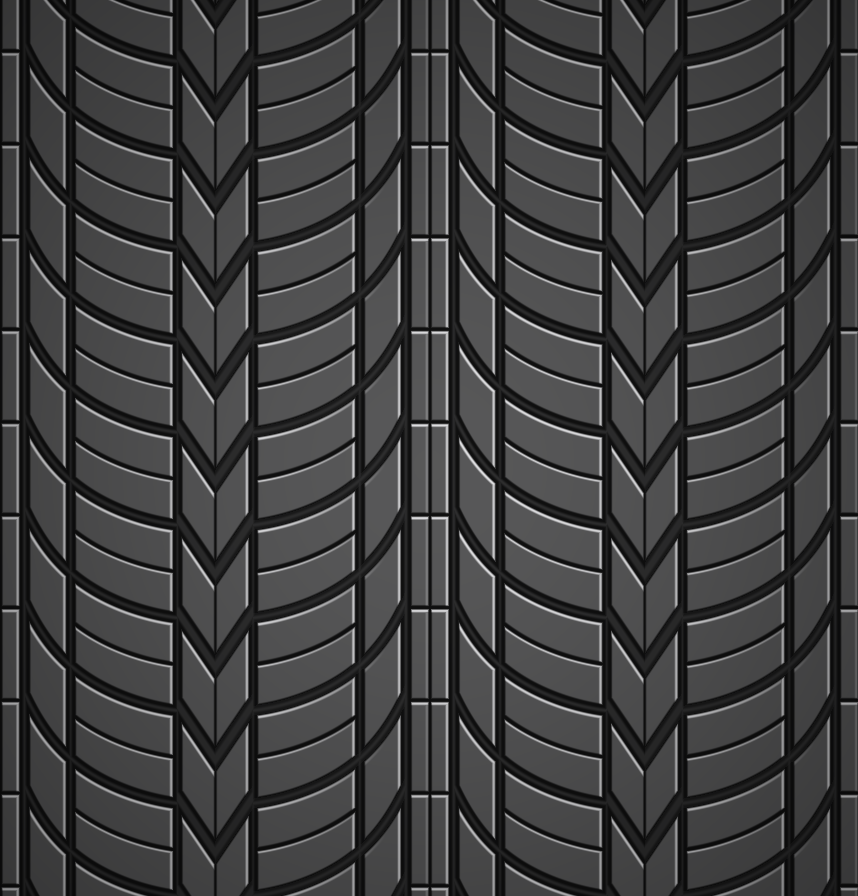
This pattern is drawn by a Shadertoy shader. Its source:

```glsl
// Dark rubber tyre tread: swept bevelled blocks, chevron ribs and a split seam rib.

// Layout: the canvas is 768 units high
const float CANVAS = 768.0;
const float REPEAT_X = 368.0;
const float REPEAT_Y = 79.5;
const float SWEEP_BASE = 375.2;    // lowest level of the swept grooves
const float CHEVRON_TIP = 422.5;
const float CHEVRON_SLOPE = 1.47;
const float SEAM_LEVEL = 362.5;
const float SIPE_OFFSET = 36.8;    // thin cut below each wide groove

// Columns: inner and outer edge, measured from the chevron axis
const vec2 CHEVRON = vec2(0.0, 29.3);
const vec2 BLOCK = vec2(35.6, 120.6);
const vec2 SHOULDER = vec2(127.2, 159.8);
const vec2 RIB = vec2(167.2, 183.6);

// Line widths
const float WIDE_GROOVE = 8.0;
const float CHEVRON_GROOVE = 11.0;
const float SIPE = 1.6;
const float SEAM = 1.4;
const float BEVEL = 2.2;
const float SOFTNESS = 2.0;

// Tones and light
const float RUBBER = 0.345;
const float GLINT = 0.88;
const float WALL_SHADED = 0.06;    // groove walls turned from the light
const float WALL_OPEN = 0.10;
const float GROOVE_FLOOR = 0.18;
const float FALLOFF = 1.25;
const vec2 LIGHT_DIR = vec2(0.6, 0.8);
const vec3 TINT = vec3(0.995, 0.995, 1.005);

// Level of a block's top edge, measured downwards, at distance u from the axis
float topEdge(float u) {
    if (u < 32.5) return CHEVRON_TIP - CHEVRON_SLOPE * u;
    if (u > 163.5) return SEAM_LEVEL;
    float t = (u - 27.0) / 130.0;
    return SWEEP_BASE - 12.0 * t - 46.0 * t * t - 20.0 * pow(t, 6.0);
}

vec2 columnEdges(float u) {
    if (u < 32.5) return CHEVRON;
    if (u < 123.8) return BLOCK;
    return u < 163.5 ? SHOULDER : RIB;
}

// Bright strip just inside an edge
float glintStrip(float d, float width, float soft) {
    return 1.0 - smoothstep(width, width + soft, d);
}

void mainImage(out vec4 fragColor, in vec2 fragCoord) {
    float pixel = CANVAS / iResolution.y;
    float soft = max(SOFTNESS, pixel);
    vec2 p = fragCoord * pixel;
    float down = CANVAS - p.y;

    // Mirrored coordinate inside one horizontal repeat
    float v = mod(p.x, REPEAT_X) - 0.5 * REPEAT_X - 0.5;
    v += v < -0.5 * REPEAT_X ? REPEAT_X : 0.0;
    float u = abs(v);
    float side = v < 0.0 ? -1.0 : 1.0;
    vec2 edges = columnEdges(u);
    bool isChevron = edges == CHEVRON;
    bool isBlock = edges == BLOCK;
    bool isRib = edges == RIB;

    // Position below the top edge, with slope for true groove widths
    float slope = isRib ? 0.0 : 2.0 * (topEdge(u + 0.25) - topEdge(u - 0.25));
    float stretch = sqrt(1.0 + slope * slope);
    float q = mod(down - topEdge(u), REPEAT_Y);

    // Vertical limits of the block or of its upper half
    bool upperHalf = isBlock && q < SIPE_OFFSET;
    float start = isBlock && !upperHalf ? SIPE_OFFSET : 0.0;
    float finish = upperHalf ? SIPE_OFFSET : REPEAT_Y;
    float gap = WIDE_GROOVE;
    if (upperHalf) gap = SIPE;
    if (isRib) gap = SEAM;
    if (isChevron) gap = CHEVRON_GROOVE;

    // Distances to the four edges
    float dTop = (q - start) / stretch;
    float dBottom = (finish - q) / stretch - gap;
    float dInner = u - edges.x;
    float dOuter = edges.y - u;
    float dRight = side > 0.0 ? dOuter : dInner;
    float dLeft = side > 0.0 ? dInner : dOuter;
    float dSide = min(dInner, dOuter);
    float inside = min(min(dTop, dBottom), dSide);

    // Grooves: dark walls around a grey floor
    float depth = max(-dSide, min(-dBottom, gap + dBottom));
    bool openWall = side > 0.0 && dBottom < 0.0 && gap >= WIDE_GROOVE;
    float wall = openWall ? WALL_OPEN : WALL_SHADED;
    float groove = mix(wall, GROOVE_FLOOR, smoothstep(1.0, 4.0, depth));

    // Bevels: edges turned to the light gleam, the others darken
    vec2 topNormal = vec2(slope * side, 1.0) / stretch;
    float topLit = clamp(1.45 * dot(topNormal, LIGHT_DIR), 0.0, 1.0);
    float rightLit = 0.85;
    if (isChevron && side < 0.0) rightLit = 0.0;
    if (isRib && side > 0.0) rightLit = 0.3;
    float topWidth = start > 0.0 ? 0.7 * BEVEL : BEVEL;
    float glint = max(topLit * glintStrip(dTop, topWidth, soft),
                      rightLit * glintStrip(dRight, BEVEL, soft));
    float shade = mix(0.6, 1.0, smoothstep(0.0, 2.5, min(dLeft, dBottom)));
    float face = mix(RUBBER * shade, GLINT, glint);

    // Soft spotlight centred on the canvas
    vec2 fromCentre = fragCoord / iResolution.xy - vec2(0.5, 0.48);
    float spot = 1.0 / (1.0 + FALLOFF * dot(fromCentre, fromCentre));
    float tone = mix(groove, face, smoothstep(0.0, soft, inside)) * spot;
    fragColor = vec4(tone * TINT, 1.0);
}
```
